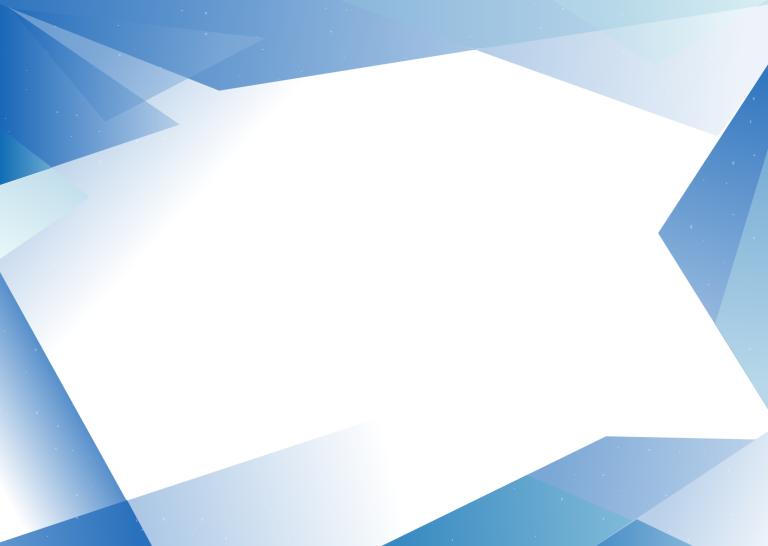
Give the GLSL for this background, as a Shadertoy shader.

```glsl
#define DEEP_BLUE vec3(0.0, 0.335, 0.69)
#define CANVAS_WIDTH 1.4015
#define EDGE_SOFTNESS 0.75
#define SPECK_CELLS 26.0
#define SPECK_SHARE 0.35
#define SPECK_RADIUS 0.035
#define SPECK_STRENGTH 0.3

vec2 pos;     // x in 0..CANVAS_WIDTH, y in 0..1
vec3 canvas;

float cross2(vec2 a, vec2 b) { return a.x * b.y - a.y * b.x; }

// Signed distance to the line through a and b
float side(vec2 a, vec2 b) { return cross2(b - a, pos - a) / length(b - a); }

float cover(float dist) {
    float w = EDGE_SOFTNESS / iResolution.y;
    return smoothstep(-w, w, dist);
}

// Convex facets, corners in either winding
float tri(vec2 a, vec2 b, vec2 c) {
    float s = sign(cross2(b - a, c - a));
    return cover(min(s * side(a, b), min(s * side(b, c), s * side(c, a))));
}

float quad(vec2 a, vec2 b, vec2 c, vec2 d) {
    float s = sign(cross2(b - a, c - a));
    float near = min(s * side(a, b), s * side(b, c));
    return cover(min(near, min(s * side(c, d), s * side(d, a))));
}

// Blend a facet whose lightness runs from -> to along a -> b;
// cyan shifts the hue towards green
void paint(float mask, vec2 a, vec2 b, float from, float to, float cyan) {
    vec2 axis = b - a;
    float t = clamp(dot(pos - a, axis) / dot(axis, axis), 0.0, 1.0);
    vec3 shade = mix(DEEP_BLUE, vec3(1), mix(from, to, t));
    shade.g += cyan;
    canvas = mix(canvas, min(shade, 1.0), mask);
}

vec3 hash3(vec2 cell) {
    vec3 q = fract(cell.xyx * vec3(0.1031, 0.1030, 0.0973));
    q += dot(q, q.yzx + 33.33);
    return fract((q.xxy + q.yzz) * q.zyx);
}

// Sparse cellular dust
float specks() {
    vec2 grid = pos * SPECK_CELLS;
    vec3 h = hash3(floor(grid));
    vec2 offset = fract(grid) - mix(vec2(0.2), vec2(0.8), h.xy);
    float radius = SPECK_RADIUS * (0.5 + h.x);
    float dist = length(offset * vec2(1.0, 0.6 + h.y));
    return step(h.z, SPECK_SHARE) * smoothstep(radius * 1.6, radius * 0.4, dist);
}

void topLeft() {
    // Diagonal fade and pale wedge
    paint(1.0, vec2(0.148, 0.866), vec2(0.378, 0.657), 0.66, 1.0, 0.0);
    paint(tri(vec2(-0.02, 0.781), vec2(0.164, 0.639), vec2(-0.02, 0.512)),
          vec2(0.09, 0.69), vec2(0.02, 0.53), 0.76, 0.9, 0.03);
    // Dark wedge with its cyan corner
    paint(tri(vec2(-0.02, 1.011), vec2(0.328, 0.772), vec2(-0.02, 0.655)),
          vec2(0, 0.8), vec2(0.328, 0.8), 0.1, 0.72, 0.0);
    paint(tri(vec2(-0.02, 0.781), vec2(0.095, 0.693), vec2(-0.02, 0.655)),
          vec2(0, 0.7), vec2(0.095, 0.7), 0.06, 0.42, 0.05);
    // Upper band and translucent shadow
    paint(quad(vec2(-0.07, 1.02), vec2(0.4, 0.834), vec2(0.867, 0.909), vec2(0.62, 1.02)),
          vec2(0, 1), vec2(0.867, 0.909), 0.18, 0.66, 0.0);
    paint(0.45 * tri(vec2(0.018, 0.985), vec2(0.192, 0.777), vec2(0.484, 0.93)),
          vec2(0.03, 0.95), vec2(0.4, 0.87), 0.1, 0.55, 0.0);
}

void topRight() {
    paint(quad(vec2(0.867, 0.909), vec2(1.31, 0.75), vec2(1.43, 0.923), vec2(1.43, 1.01)),
          vec2(0.867, 0.909), vec2(1.35, 0.85), 0.7, 0.93, 0.0);
    paint(quad(vec2(0.566, 1.02), vec2(0.867, 0.909), vec2(1.43, 0.996), vec2(1.43, 1.02)),
          vec2(0.6, 1), vec2(1.4, 1), 0.53, 0.8, 0.02);
    paint(0.4 * tri(vec2(0.976, 1.02), vec2(1.195, 0.881), vec2(1.43, 1.017)),
          vec2(1.1, 0.95), vec2(1.4, 1), 0.72, 0.92, 0.06);
    // Arrow on the right edge
    paint(tri(vec2(1.43, 0.926), vec2(1.201, 0.573), vec2(1.43, 0.205)),
          vec2(1.4, 0.85), vec2(1.28, 0.42), 0.2, 0.58, 0.0);
    paint(tri(vec2(1.43, 0.822), vec2(1.305, 0.407), vec2(1.43, 0.205)),
          vec2(1.4, 0.7), vec2(1.38, 0.3), 0.48, 0.72, 0.03);
}

void bottom() {
    // Left: fading strip, corner and their overlap
    paint(quad(vec2(-0.02, 0), vec2(0.703, 0.239), vec2(0.76, -0.02), vec2(-0.02, -0.02)),
          vec2(0.237, 0.051), vec2(0.712, 0.164), 0.66, 1.0, 0.0);
    paint(tri(vec2(-0.02, 0.538), vec2(0.288, -0.02), vec2(-0.02, -0.02)),
          vec2(0.15, 0.23), vec2(-0.016, 0.138), 0.34, 1.0, 0.0);
    paint(quad(vec2(-0.02, 0), vec2(0.232, 0.084), vec2(0.288, -0.02), vec2(-0.02, -0.02)),
          vec2(0, 0), vec2(0.25, 0.03), 0.38, 0.16, 0.0);
    // Right: lavender base, cyan wedge, light corner and their overlap
    paint(quad(vec2(0.656, -0.02), vec2(1.106, 0.201), vec2(1.43, 0.194), vec2(1.43, -0.02)),
          vec2(1, 0.13), vec2(1.35, 0.08), 0.48, 0.72, 0.0);
    paint(tri(vec2(0.656, -0.02), vec2(0.962, 0.13), vec2(1.306, -0.02)),
          vec2(0.7, 0), vec2(1.15, 0.04), 0.2, 0.5, 0.06);
    paint(tri(vec2(1.43, 0.229), vec2(1.43, -0.02), vec2(1.056, -0.02)),
          vec2(1.2, 0.08), vec2(1.4, 0), 0.72, 0.93, 0.0);
    paint(tri(vec2(1.162, 0.049), vec2(1.306, -0.02), vec2(1.056, -0.02)),
          vec2(1.1, 0), vec2(1.25, 0), 0.3, 0.5, 0.03);
}

void mainImage(out vec4 fragColor, in vec2 fragCoord) {
    pos = fragCoord / iResolution.xy * vec2(CANVAS_WIDTH, 1.0);
    canvas = vec3(1);
    topLeft();
    topRight();
    bottom();
    canvas = mix(canvas, vec3(1), SPECK_STRENGTH * specks());
    fragColor = vec4(canvas, 1);
}
```
